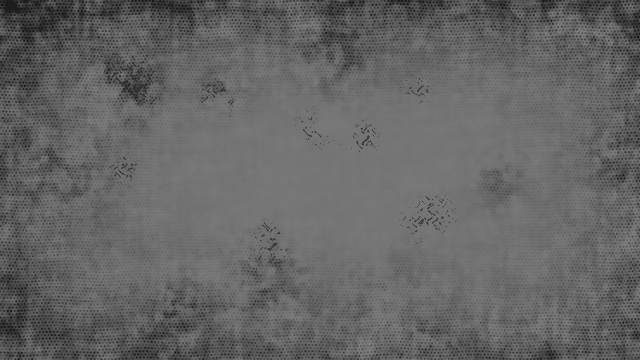
A WebGL 2 fragment shader for this texture:

```glsl
#version 300 es
precision highp float;
// Worn grey canvas: a smooth pale middle fading into dark, coarse cloth at the rim.
// Edge falloffs set the wear, cellular noise breaks it into grime and specks,
// and a staggered grid of thread gaps gives the weave.
uniform vec2 u_resolution;
out vec4 fragColor;

// Soft stains: centre, radius, strength (units of canvas height)
const vec4 STAINS[10] = vec4[10](
    vec4(0.35, 0.75, 0.09, 0.30), vec4(1.39, 0.49, 0.07, 0.16),
    vec4(0.74, 0.21, 0.11, 0.24), vec4(0.50, 0.13, 0.09, 0.22),
    vec4(1.71, 0.55, 0.08, 0.18), vec4(0.20, 0.53, 0.10, 0.20),
    vec4(1.18, 0.03, 0.05, 0.25), vec4(0.93, 0.84, 0.09, 0.20),
    vec4(0.62, 0.74, 0.06, 0.18), vec4(1.10, 0.15, 0.12, 0.14));

// Places where flecks gather: centre, radius
const vec3 FLECKS[9] = vec3[9](
    vec3(0.62, 0.73, 0.07), vec3(0.88, 0.65, 0.06), vec3(1.01, 0.62, 0.05),
    vec3(0.35, 0.53, 0.05), vec3(0.76, 0.33, 0.07), vec3(1.19, 0.39, 0.08),
    vec3(0.42, 0.40, 0.05), vec3(1.16, 0.75, 0.05), vec3(0.36, 0.74, 0.09));

vec2 hash2(vec2 p) {
    vec3 q = fract(p.xyx * vec3(0.1031, 0.1030, 0.0973));
    q += dot(q, q.yzx + 33.33);
    return fract((q.xx + q.yz) * q.zy);
}

// Cellular noise: x = smooth blend of cell values, y = distance to nearest point
vec2 cells(vec2 p) {
    vec2 base = floor(p);
    float sum = 0.0, weight = 0.0, nearest = 4.0;
    for (int j = -1; j <= 1; j++) {
        for (int i = -1; i <= 1; i++) {
            vec2 id = base + vec2(i, j);
            vec2 d = id + hash2(id) - p;
            float d2 = dot(d, d);
            float w = exp(-5.0 * d2);
            sum += w * hash2(id + 71.0).x;
            weight += w;
            nearest = min(nearest, d2);
        }
    }
    return vec2(sum / weight, sqrt(nearest));
}

// Dark gaps between staggered threads, each gap of its own depth
float weaveGaps(vec2 p) {
    vec2 q = p * vec2(104.0, 112.0);
    q += 0.25 * vec2(sin(p.y * 31.0 + sin(p.x * 9.0)), sin(p.x * 27.0 + sin(p.y * 13.0)));
    q.x += 0.5 * mod(floor(q.y), 2.0);
    vec2 wave = 0.5 - 0.5 * cos(6.28318 * q);
    return wave.x * wave.y * (0.4 + 1.2 * hash2(floor(q) + 19.0).x);
}

void main() {
    vec2 p = gl_FragCoord.xy / u_resolution.y;
    float aspect = u_resolution.x / u_resolution.y;
    vec2 s = vec2(p.x * 1.7778 / aspect, p.y);

    // Wear from the four edges, heaviest along the top
    float wear = 0.60 * exp(-(1.0 - s.y) / 0.13) + 0.38 * exp(-s.y / 0.16)
               + 0.38 * exp(-s.x / 0.24) + 0.36 * exp(-(1.7778 - s.x) / 0.17);

    // Grime in three sizes, plus streaks along the threads
    float broad = cells(s * 6.0 + 3.0).x;
    float patchy = cells(s * 17.0 + 40.0).x;
    float fine = cells(s * 55.0 + 90.0).x;
    float streaks = cells(s * vec2(95.0, 9.0) + 150.0).x + cells(s * vec2(8.0, 90.0) + 210.0).x;
    float grime = 0.9 * broad + 0.9 * patchy + 0.9 * fine + 0.5 * streaks - 0.85;

    for (int i = 0; i < 10; i++) {
        vec2 d = (s - STAINS[i].xy) / STAINS[i].z;
        wear += STAINS[i].w * exp(-dot(d, d)) * smoothstep(0.25, 0.75, 0.5 * (patchy + fine));
    }

    // Tone of the cloth
    float shade = 0.476 - 0.29 * wear * max(grime, 0.05);
    float coarse = smoothstep(0.0, 0.45, wear);
    shade -= (0.010 + 0.155 * coarse) * (weaveGaps(s) - 0.12) * smoothstep(0.01, 0.12, wear);
    shade += 0.045 * coarse * (hash2(floor(s * 290.0)).x - 0.5);
    shade += 0.012 * (broad - 0.5);

    // Small irregular flecks, gathered in clusters and in the worn rim
    float gather = 0.35 * smoothstep(0.12, 0.5, wear);
    for (int i = 0; i < 9; i++) {
        vec2 d = (s - FLECKS[i].xy) / FLECKS[i].z;
        gather += 0.75 * exp(-dot(d, d));
    }
    vec2 bent = s * 62.0 + 0.5 * sin(s.yx * 170.0);
    float size = 0.36 * gather * smoothstep(0.40, 0.70, patchy + 0.25 * (fine - 0.5));
    float soft = 0.5 * 62.0 / u_resolution.y;
    float fleck = 1.0 - smoothstep(size - soft, size + soft, cells(bent).y);
    shade = mix(shade, 0.17, 0.75 * fleck * smoothstep(0.03, 0.15, size));

    fragColor = vec4(vec3(clamp(shade, 0.11, 0.50)), 1.0);
}
```
